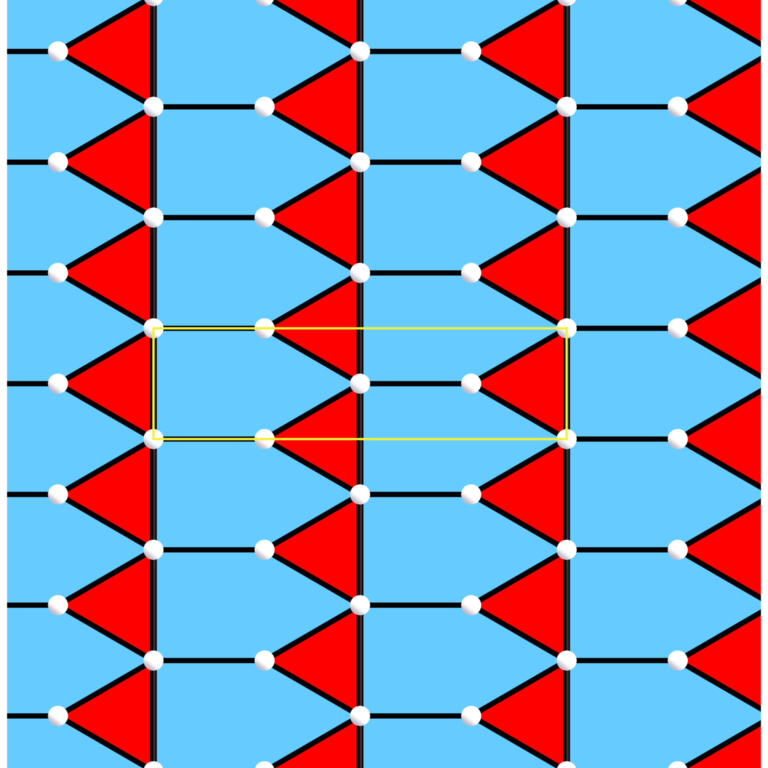
Reproduce this pattern procedurally as a WebGL 2 fragment shader.

```glsl
#version 300 es
precision highp float;
// Staggered columns of red triangles joined by black bars and white beads, with one yellow unit cell.

#define PITCH 0.2690          // distance between columns
#define PERIOD 0.1442         // distance between beads down a column
#define ORIGIN vec2(0.1998, 0.5725)
#define DEPTH 0.1243          // base to apex of a triangle
#define BAR_HALF 0.0034
#define SPINE_HALF 0.0044
#define BEAD_RADIUS 0.0131
#define CELL_HALF 0.0015
#define MARGIN 0.0092
#define SOFTNESS 0.0013

uniform vec2 u_resolution;
out vec4 outColor;

const vec3 SKY = vec3(0.40, 0.80, 1.0);
const vec3 RED = vec3(1.0, 0.0, 0.0);
const vec3 INK = vec3(0.01, 0.01, 0.02);
const vec3 SPINE_GREY = vec3(0.30, 0.23, 0.24);
const vec3 BEAD_LIGHT = vec3(1.0);
const vec3 BEAD_SHADE = vec3(0.76, 0.73, 0.78);
const vec3 YELLOW = vec3(0.95, 0.94, 0.22);
const vec3 PAPER = vec3(1.0);

float segmentDistance(vec2 p, vec2 a, vec2 b) {
    vec2 ab = b - a;
    return length(p - a - ab * clamp(dot(p - a, ab) / dot(ab, ab), 0.0, 1.0));
}

float boxDistance(vec2 p, vec2 halfSize) {
    vec2 d = abs(p) - halfSize;
    return length(max(d, 0.0)) + min(max(d.x, d.y), 0.0);
}

// Coverage of a shape from its signed distance
float cover(float d) {
    float blur = max(SOFTNESS, 0.7 / min(u_resolution.x, u_resolution.y));
    return 1.0 - smoothstep(-blur, blur, d);
}

void paintBead(inout vec3 color, vec2 offset) {
    vec2 q = offset / BEAD_RADIUS;
    float light = smoothstep(-0.95, -0.15, dot(q, normalize(vec2(0.6, 0.8))));
    color = mix(color, mix(BEAD_SHADE, BEAD_LIGHT, light), cover(length(offset) - BEAD_RADIUS));
}

void main() {
    vec2 uv = gl_FragCoord.xy / u_resolution;
    vec2 p = uv - ORIGIN;

    // Local frame: spine at x = 0, apex row at y = 0, odd columns shifted by half
    float column = ceil(p.x / PITCH);
    float row = mod(p.y - 0.5 * column * PERIOD, PERIOD) - 0.5 * PERIOD;
    vec2 local = vec2(p.x - column * PITCH, row);
    vec2 folded = vec2(local.x, abs(row));
    vec2 apex = vec2(-DEPTH, 0.0);
    vec2 corner = vec2(0.0, 0.5 * PERIOD);
    vec2 barStart = vec2(-PITCH, 0.0);

    // Triangle fill
    vec2 side = corner - apex;
    vec2 normal = normalize(vec2(-side.y, side.x));
    vec3 color = mix(SKY, RED, cover(dot(folded - apex, normal)));

    // Slanted sides and horizontal bars
    float strokes = min(segmentDistance(folded, apex, corner),
                        segmentDistance(local, barStart, apex));
    color = mix(color, INK, cover(strokes - BAR_HALF));

    // Vertical spines, black with a grey streak
    float spineX = p.x - PITCH * floor(p.x / PITCH + 0.5);
    color = mix(color, INK, cover(abs(spineX) - SPINE_HALF));
    color = mix(color, SPINE_GREY, 0.8 * cover(abs(spineX - 0.0012) - 0.0015));

    // Beads at every joint
    paintBead(color, local - apex);
    paintBead(color, local - barStart);
    paintBead(color, vec2(local.x, row - sign(row) * corner.y));

    // Outline of one unit cell, two columns wide
    vec2 cellHalf = vec2(PITCH, 0.5 * PERIOD);
    float cell = abs(boxDistance(p - vec2(PITCH, -0.5 * PERIOD), cellHalf));
    color = mix(color, YELLOW, cover(cell - CELL_HALF));

    // Blank strips at the left and right
    color = mix(color, PAPER, cover(min(uv.x, 1.0 - uv.x) - MARGIN));
    outColor = vec4(color, 1.0);
}
```
